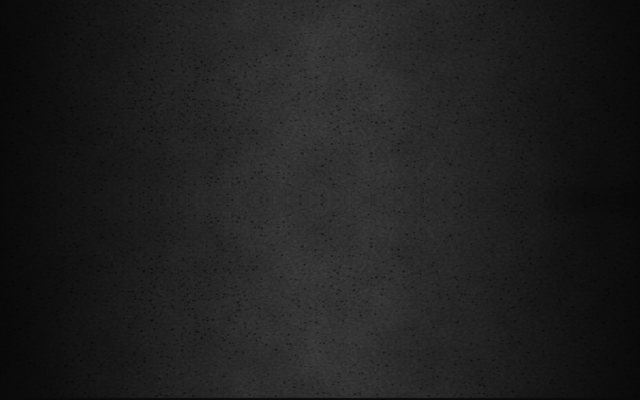
Give the GLSL for this texture, as a Shadertoy shader.

```glsl
const float PEAK = 0.198;          // brightness on the central axis
const float GLOW_CENTRE = 0.505;   // across the canvas width
const float GLOW_WIDTH = 0.39;
const float END_FADE = 0.07;       // dimming toward top and bottom
const float MOTTLE = 0.30;         // broad cloudy variation
const float GRAIN = 0.22;          // fine leathery roughness
const float PIT_DEPTH = 0.50;
const float PIT_CELLS = 38.0;      // cells per canvas height
const float PIT_RADIUS = 0.0026;
const float EDGE_HEIGHT = 0.005;
const vec3 EDGE_TINT = vec3(0.055, 0.030, 0.042);

vec2 hash2(vec2 p) {
    vec3 q = fract(p.xyx * vec3(0.1031, 0.1030, 0.0973));
    q += dot(q, q.yzx + 33.33);
    return fract((q.xx + q.yz) * q.zy);
}

float corner(vec2 cell, vec2 offset, vec2 f) {
    return dot(hash2(cell + offset) * 2.0 - 1.0, f - offset);
}

float gradientNoise(vec2 p) {
    vec2 i = floor(p), f = fract(p);
    vec2 u = f * f * f * (f * (f * 6.0 - 15.0) + 10.0);
    float low = mix(corner(i, vec2(0, 0), f), corner(i, vec2(1, 0), f), u.x);
    float high = mix(corner(i, vec2(0, 1), f), corner(i, vec2(1, 1), f), u.x);
    return mix(low, high, u.y);
}

float fbm(vec2 p) {
    float sum = 0.0, amplitude = 0.5;
    for (int k = 0; k < 5; k++) {
        sum += amplitude * gradientNoise(p);
        p = mat2(1.6, 1.2, -1.2, 1.6) * p + 17.3;
        amplitude *= 0.55;
    }
    return sum;
}

float softSpot(vec2 p, vec2 centre, vec2 size) {
    vec2 d = (p - centre) / size;
    return exp(-dot(d, d));
}

// Small dark holes, one candidate in each grid cell
float pits(vec2 p, float density, float pixel) {
    float cover = 0.0;
    for (int layer = 0; layer < 3; layer++) {
        float n = float(layer);
        float scale = PIT_CELLS * (1.0 + 0.45 * n);
        vec2 g = p * scale + 31.7 * n;
        vec2 cell = floor(g);
        vec2 centre = 0.2 + 0.6 * hash2(cell + 5.0);
        vec2 traits = hash2(cell + 71.0);
        float radius = PIT_RADIUS * mix(0.4, 1.1, traits.y) / (1.0 + 0.2 * n);
        float d = length((fract(g) - centre) * vec2(0.85, 1.1)) / scale;
        float hole = 1.0 - smoothstep(radius - pixel, radius + pixel, d);
        cover = max(cover, hole * step(traits.x, density));
    }
    return cover;
}

void mainImage(out vec4 fragColor, in vec2 fragCoord) {
    vec2 uv = fragCoord / iResolution.xy;
    vec2 p = fragCoord / iResolution.y;
    float pixel = 1.0 / iResolution.y;

    // Surface reflected about the horizontal midline
    vec2 s = vec2(p.x, abs(p.y - 0.5));

    // Broad vertical band of light
    float across = (uv.x - GLOW_CENTRE) / GLOW_WIDTH;
    float light = PEAK * exp(-across * across);
    light *= 1.0 - END_FADE * pow(2.0 * s.y, 4.0);

    // Clouds and worn patches
    float worn = softSpot(s, vec2(0.44, 0.20), vec2(0.17, 0.13));
    float pale = softSpot(s, vec2(0.79, 0.32), vec2(0.18, 0.15));
    float stain = softSpot(s, vec2(1.52, 0.0), vec2(0.16, 0.04));
    float clouds = fbm(s * 6.0 + 3.1) + 0.5 * fbm(s * 19.0 + 40.0);
    light *= 1.0 + MOTTLE * clouds - 0.09 * worn + 0.05 * pale - 0.22 * stain;

    // Fine grain with a slight diagonal nap
    vec2 nap = mat2(0.9, 0.35, -0.45, 1.0) * s;
    float grain = gradientNoise(nap * vec2(95.0, 140.0));
    grain += 0.8 * gradientNoise(s * 187.0 + 9.0);
    light *= 1.0 + GRAIN * grain;

    // Pits gather in the worn patch
    float density = 0.16 + 0.28 * worn + 0.25 * gradientNoise(s * 8.0 + 60.0);
    light *= 1.0 - PIT_DEPTH * pits(s, density, pixel);

    // Thin tinted strip along the lower edge
    vec3 color = vec3(max(light, 0.0));
    float strip = 1.0 - smoothstep(EDGE_HEIGHT - pixel, EDGE_HEIGHT + pixel, p.y);
    color = mix(color, EDGE_TINT, strip);
    fragColor = vec4(color, 1.0);
}
```
